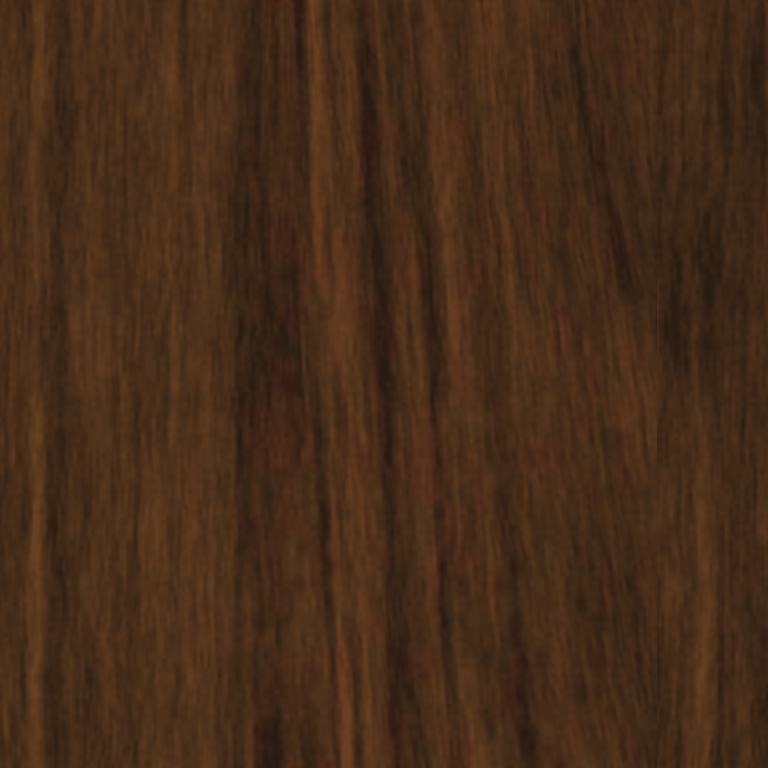
Write a WebGL 2 fragment shader that draws this texture.

```glsl
#version 300 es
precision highp float;

uniform vec2 u_resolution;
out vec4 fragColor;

const vec3 DARK_WOOD = vec3(0.160, 0.108, 0.070);
const vec3 LIGHT_WOOD = vec3(0.400, 0.250, 0.128);
const vec3 RED_TINT = vec3(0.020, -0.008, 0.002);
const float SEAM_X = 0.855;

// Streaks: x at mid height, sideways lean, half width, tone change
const int STREAK_COUNT = 11;
const vec4 STREAKS[STREAK_COUNT] = vec4[](
    vec4(0.047, 0.000, 0.010, 0.36),
    vec4(0.074, 0.000, 0.014, -0.15),
    vec4(0.309, 0.000, 0.006, -0.14),
    vec4(0.345, 0.035, 0.006, -0.16),
    vec4(0.413, 0.050, 0.006, -0.24),
    vec4(0.428, 0.052, 0.007, 0.30),
    vec4(0.499, 0.060, 0.014, -0.34),
    vec4(0.563, 0.055, 0.009, -0.24),
    vec4(0.592, 0.060, 0.017, 0.12),
    vec4(0.645, 0.085, 0.010, -0.21),
    vec4(0.912, 0.000, 0.009, 0.16));

float hash(vec2 cell) {
    uvec2 q = uvec2(ivec2(cell)) * uvec2(1597334673u, 3812015801u);
    uint h = (q.x ^ q.y) * 1597334673u;
    h = (h ^ (h >> 15)) * 2246822519u;
    h ^= h >> 13;
    return float(h >> 8) / 16777216.0;
}

float noise(vec2 p) {
    vec2 cell = floor(p);
    vec2 f = p - cell;
    f = f * f * (3.0 - 2.0 * f);
    float low = mix(hash(cell), hash(cell + vec2(1, 0)), f.x);
    float high = mix(hash(cell + vec2(0, 1)), hash(cell + vec2(1, 1)), f.x);
    return mix(low, high, f.y);
}

// Noise centred on zero
float signedNoise(vec2 p) {
    return noise(p) - 0.5;
}

float band(float x, float from, float to, float blur) {
    return smoothstep(from - blur, from + blur, x)
         - smoothstep(to - blur, to + blur, x);
}

// Bends the vertical fibres so they lean between the calm sides
float fibreCoord(vec2 p) {
    float lean = 0.06 * smoothstep(0.30, 0.46, p.x)
               + 0.08 * smoothstep(0.60, 0.80, p.x);
    lean *= 1.0 - step(SEAM_X, p.x);
    float wobble = 0.006 * signedNoise(vec2(p.x * 9.0, p.y * 5.0))
                 + 0.005 * signedNoise(vec2(p.x * 25.0, p.y * 19.0) + 40.0);
    return p.x + lean * (p.y - 0.5) + wobble;
}

// Broad tone of each vertical zone
float zoneTone(vec2 p) {
    float tone = 0.50;
    tone -= 0.05 * band(p.x, -0.1, 0.075, 0.015);
    tone += 0.08 * band(p.x, 0.17, 0.302, 0.05);
    tone -= 0.17 * band(p.x, 0.307, 0.40, 0.012);
    tone -= 0.10 * smoothstep(SEAM_X - 0.006, SEAM_X + 0.006, p.x);
    tone -= 0.08 * smoothstep(0.95, 1.0, p.x);
    return tone;
}

float streakTone(vec2 p, float wobble) {
    float tone = 0.0;
    for (int i = 0; i < STREAK_COUNT; i++) {
        vec4 s = STREAKS[i];
        float d = (p.x + wobble - s.x - s.y * (0.5 - p.y)) / s.z;
        float fade = 0.65 + 0.7 * noise(vec2(float(i) * 7.0, p.y * 4.0));
        tone += s.w * fade * exp(-d * d);
    }
    return tone;
}

// Slanted dark figure: crisp on the left, fading to the right
float slantedShade(vec2 p, float wobble) {
    float drop = 1.0 - p.y;
    float d = p.x + wobble - 0.727 - 0.20 * drop - 0.08 * drop * drop;
    float shade = smoothstep(-0.018, 0.008, d) * exp(-max(d, 0.0) * 15.0);
    return shade * smoothstep(0.48, 0.60, p.y);
}

// Fibre detail from wide bands down to short pores
float grainTone(float g, float y, float activity) {
    float wide = signedNoise(vec2(g * 18.0, y * 1.6) + 11.0);
    float medium = signedNoise(vec2(g * 62.0, y * 3.2) + 23.0);
    float fine = signedNoise(vec2(g * 130.0, y * 9.0) + 57.0);
    float pores = signedNoise(vec2(g * 210.0, y * 42.0) + 91.0);
    return activity * (0.18 * wide + 0.42 * medium) + 0.32 * fine + 0.30 * pores;
}

void main() {
    vec2 p = gl_FragCoord.xy / u_resolution;
    float g = fibreCoord(p);
    float wobble = 0.007 * signedNoise(vec2(p.x * 12.0, p.y * 7.0) + 70.0)
                 + 0.005 * signedNoise(vec2(p.x * 40.0, p.y * 28.0) + 80.0);

    float activity = 0.50 + 0.55 * band(p.x, 0.31, 0.58, 0.03)
                   + 0.35 * smoothstep(0.84, 0.87, p.x);
    float tone = zoneTone(p) + streakTone(p, wobble);
    tone += grainTone(g, p.y, activity);
    tone -= 0.34 * slantedShade(p, wobble);

    // Soft smudge and cloudy mottling
    vec2 smudge = (p - vec2(0.78, 0.21)) / vec2(0.07, 0.13);
    tone -= 0.15 * exp(-dot(smudge, smudge));
    tone += 0.12 * signedNoise(vec2(g * 9.0, p.y * 6.0) + 33.0);
    tone += 0.15 * signedNoise(p * 150.0);

    // Small reddish flecks in the leaning heartwood
    float red = smoothstep(0.35, 0.95, noise(vec2(g * 45.0, p.y * 22.0) + 15.0));
    red *= 0.15 + 0.85 * band(p.x, 0.32, 0.84, 0.05);

    vec3 colour = mix(DARK_WOOD, LIGHT_WOOD, clamp(tone, 0.0, 1.0));
    fragColor = vec4(colour + RED_TINT * red, 1.0);
}
```
